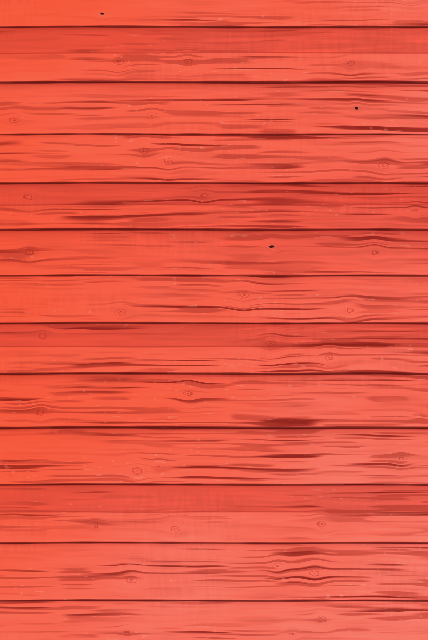
Reproduce this texture procedurally as a Shadertoy shader.

```glsl
const float TAU = 6.2831853;
const int BOARDS = 13;

const vec3 ORANGE_RED = vec3(0.985, 0.355, 0.24);
const vec3 CORAL      = vec3(0.985, 0.405, 0.32);
const vec3 PALE_CORAL = vec3(0.985, 0.465, 0.40);
const vec3 DEEP_RED   = vec3(0.83, 0.26, 0.205);
const vec3 CRACK_RED  = vec3(0.55, 0.11, 0.09);
const vec3 GAP_DARK   = vec3(0.30, 0.05, 0.05);
const vec3 BARE_WOOD  = vec3(0.93, 0.68, 0.60);
const vec3 PAINT_PEAK = vec3(0.965, 0.60, 0.55);

float hash(vec2 p) {
    vec3 q = fract(p.xyx * vec3(0.1031, 0.1030, 0.0973));
    q += dot(q, q.yzx + 33.33);
    return fract((q.x + q.y) * q.z);
}

float noise(vec2 p) {
    vec2 i = floor(p), f = fract(p);
    f = f * f * (3.0 - 2.0 * f);
    return mix(mix(hash(i), hash(i + vec2(1, 0)), f.x),
               mix(hash(i + vec2(0, 1)), hash(i + vec2(1, 1)), f.x), f.y);
}

float fbm(vec2 p) {
    float sum = 0.0, amp = 0.5;
    for (int i = 0; i < 4; i++) {
        sum += amp * noise(p);
        p = p * 2.03 + 17.1;
        amp *= 0.5;
    }
    return sum;
}

// Depth of a board's lower edge, measured from the top of the wall
float seamDepth(float i) {
    float a = TAU * i / 11.0;
    return 0.042 + 0.0815 * i - 0.0115 * (1.0 - cos(a)) + 0.0128 * sin(a);
}

// Slender streaks at the peaks of stretched noise
float streaks(vec2 p, vec2 freq, float level) {
    return smoothstep(level, level + 0.2, noise(p * freq));
}

// Dark gap, centred on d = 0
float gapLine(float d, float halfWidth, float px) {
    return 1.0 - smoothstep(halfWidth - px * 0.4, halfWidth + px, abs(d));
}

void mainImage(out vec4 fragColor, in vec2 fragCoord) {
    float px = 1.0 / iResolution.y;
    vec2 p = vec2(fragCoord.x, iResolution.y - fragCoord.y) * px;
    float across = fragCoord.x / iResolution.x;

    // Find the board and the distances to its two edges
    float y = p.y + 0.002 * (noise(vec2(p.x * 7.0, 3.0)) - 0.5);
    float board = 0.0;
    for (int i = 0; i < BOARDS; i++) board += step(seamDepth(float(i)), y);
    float top = seamDepth(board - 1.0), bottom = seamDepth(board);
    float fromTop = y - top, toBottom = bottom - y;
    float t = fromTop / (bottom - top);
    float tone = hash(vec2(board, 4.7));

    // Knots bend the grain and carry rings; a few have open holes
    vec2 grain = vec2(p.x, y);
    float rings = 0.0, hole = 0.0, chip = 0.0;
    for (int k = 0; k < 3; k++) {
        vec2 id = vec2(board * 3.1, float(k) + 2.0);
        vec2 knot = vec2((float(k) + hash(id)) * 0.23,
                         mix(top, bottom, 0.25 + 0.55 * hash(id + 9.0)));
        vec2 d = vec2(p.x, y) - knot;
        float size = 0.005 + 0.005 * hash(id + 21.0);
        grain.y -= 0.6 * d.y * exp(-dot(d, d) / (size * size * 4.0));
        float r = length(d * vec2(0.75, 1.2)) + 0.003 * (noise(d * 300.0 + id) - 0.5);
        float wave = smoothstep(0.1, 0.95, sin(r * 1450.0 + hash(id) * TAU));
        rings += wave * (1.0 - smoothstep(size * 0.4, size, r));
        float open = step(0.9, hash(id + 35.0));
        hole += open * (1.0 - smoothstep(0.001, 0.001 + px * 1.5, r));
        chip += open * (1.0 - smoothstep(0.0022, 0.0022 + px * 1.5, r));
    }
    grain.y += 0.011 * (fbm(vec2(p.x * 5.0, y * 14.0) + board * 7.3) - 0.5);
    grain += vec2(board * 3.71, board * 0.37);

    // Paint: warm at the left, paler toward the right and the foot
    float pale = 0.55 * across + 0.35 * smoothstep(0.6, 1.0, p.y)
               + 0.5 * (fbm(vec2(p.x * 4.0, y * 7.0)) - 0.47);
    vec3 color = mix(ORANGE_RED, CORAL, smoothstep(-0.05, 0.45, pale));
    color = mix(color, PALE_CORAL, smoothstep(0.35, 0.8, pale));
    float shade = exp(-pow((p.y - 0.35) / 0.09, 2.0)) * (0.12 + 0.4 * across);
    color = mix(color, DEEP_RED, shade + 0.10 * tone);

    // Every third board is stepped, its upper part darker
    float stepped = step(abs(mod(board, 3.0) - 1.0), 0.1);
    float ledge = 0.45 + 0.03 * noise(vec2(p.x * 5.0, board));
    color = mix(color, DEEP_RED, 0.5 * stepped * (1.0 - smoothstep(ledge - 0.02, ledge + 0.02, t)));
    color = mix(color, CRACK_RED, 0.35 * stepped * gapLine(fromTop - ledge * (bottom - top), 0.0005, px));

    // Fine fibres and faint upright saw marks
    float fibre = fbm(grain * vec2(13.0, 210.0)) - 0.45;
    color *= 1.0 + 0.22 * fibre * (0.5 + 0.6 * across);
    float sawPatch = smoothstep(0.5, 0.7, noise(vec2(p.x * 7.0, y * 19.0) + 40.0));
    color *= 1.0 + 0.05 * sawPatch * (noise(vec2(p.x * 270.0, y * 55.0)) - 0.5);

    // Weather cracks, denser toward the right
    float wear = smoothstep(0.38, 0.68, fbm(grain * vec2(3.5, 32.0) + 8.0) + 0.17 * across);
    float fine = streaks(grain, vec2(14.0, 300.0), 0.56) * (0.12 + 0.88 * wear);
    float deep = streaks(grain + 5.3, vec2(7.0, 260.0), 0.70) * wear;
    color = mix(color, DEEP_RED * 0.82, 0.55 * fine);
    color = mix(color, CRACK_RED * 0.9, 0.75 * deep);
    color = mix(color, CRACK_RED, 0.38 * clamp(rings, 0.0, 1.0));

    // Bare flecks and open knots
    float fleck = smoothstep(0.88, 0.96, noise(grain * vec2(90.0, 330.0))) * wear;
    color = mix(color, BARE_WOOD, clamp(0.25 * fleck + 0.4 * chip, 0.0, 1.0));
    color = mix(color, GAP_DARK, clamp(hole, 0.0, 1.0));

    // Lit lower lip, cast shadow and gap between boards
    color *= 1.0 + 0.06 * exp(-toBottom / 0.007);
    float depth = hash(vec2(board - 1.0, 12.3));
    color = mix(color, CRACK_RED, (0.3 + 0.3 * depth) * exp(-fromTop / (0.0025 + 0.003 * depth)));
    float edge = fromTop < toBottom ? fromTop : -toBottom;
    float seam = fromTop < toBottom ? board - 1.0 : board;
    float halfWidth = 0.0006 + 0.0009 * hash(vec2(seam, 12.3))
                    + 0.0008 * (noise(vec2(p.x * 30.0, seam * 5.0)) - 0.5);
    color = mix(color, GAP_DARK, 0.75 * gapLine(edge, halfWidth, px));

    fragColor = vec4(clamp(color, vec3(0.0), PAINT_PEAK), 1.0);
}
```
